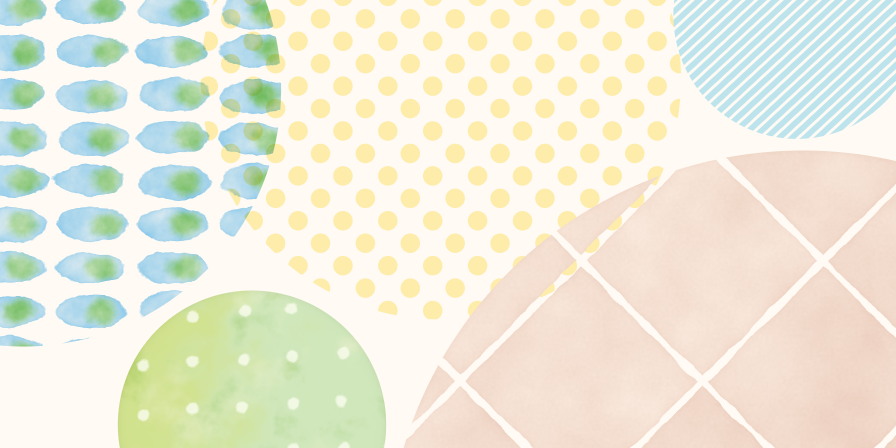
This background is drawn by a WebGL 2 fragment shader. Its source:

```glsl
#version 300 es
precision highp float;
// Cream background with five patterned watercolor discs: dabs, dots, stripes, speckles and tiles.
uniform vec2 u_resolution;
out vec4 outColor;

vec2 hash2(vec2 p) {
  vec3 h = fract(p.xyx * vec3(0.1031, 0.103, 0.0973));
  h += dot(h, h.yzx + 33.33);
  return fract((h.xx + h.yz) * h.zy);
}

float corner(vec2 cell, vec2 f, vec2 o) {
  return dot(hash2(cell + o) * 2.0 - 1.0, f - o);
}

// Gradient noise, roughly -0.7 to 0.7
float gradientNoise(vec2 p) {
  vec2 cell = floor(p), f = p - cell;
  vec2 w = f * f * f * (f * (f * 6.0 - 15.0) + 10.0);
  float low = mix(corner(cell, f, vec2(0, 0)), corner(cell, f, vec2(1, 0)), w.x);
  float high = mix(corner(cell, f, vec2(0, 1)), corner(cell, f, vec2(1, 1)), w.x);
  return mix(low, high, w.y);
}

float fbm(vec2 p) {
  float sum = 0.0, amp = 1.0;
  for (int i = 0; i < 5; i++) {
    sum += amp * gradientNoise(p);
    p = mat2(1.6, 1.2, -1.2, 1.6) * p + 17.3;
    amp *= 0.55;
  }
  return sum;
}

// Antialiased coverage of a signed distance
float fill(float d) {
  return clamp(0.5 - d * u_resolution.y, 0.0, 1.0);
}

// Pigment gathered just inside an edge
float edgePigment(float d, float sharpness) {
  return exp(min(d, 0.0) * sharpness);
}

float disc(vec2 p, vec2 center, float radius) {
  return length(p - center) - radius;
}

// Distance to the nearest line of a repeated set
float lineDistance(float x, float period) {
  return abs(x - period * round(x / period));
}

// Rows of two-tone brush dabs
vec3 paintDabs(vec3 base, vec2 p) {
  vec2 spacing = vec2(0.1823, 0.0958);
  vec2 grid = (p - vec2(0.205, 0.979)) / spacing;
  vec2 id = round(grid);
  vec2 rnd = hash2(id + 41.0);
  vec2 q = (grid - id) * spacing - (rnd - 0.5) * vec2(0.006, 0.008);
  float rough = fbm(p * 24.0);
  vec2 size = vec2(0.079, 0.034 + 0.006 * rnd.x);
  float d = (length(q / size) - 1.0 + 0.17 * rough) * 0.037;
  float greenSpot = length((q - vec2(0.02 + 0.022 * rnd.y, 0.0)) / vec2(0.042, 0.033));
  float green = 1.0 - smoothstep(0.4, 1.15, greenSpot + 0.3 * rough);
  vec3 paint = mix(vec3(0.6, 0.81, 0.92), vec3(0.52, 0.77, 0.46), green);
  float wash = 0.7 + 0.5 * fbm(p * 13.0 + 7.0) + 0.15 * green + 0.3 * edgePigment(d, 350.0);
  float mask = fill(d) * fill(disc(p, vec2(0.052, 0.802), 0.5755));
  return mix(base, paint, mask * clamp(wash, 0.3, 1.2));
}

// Staggered polka dots, multiplied over what lies below
vec3 paintDots(vec3 base, vec2 p) {
  vec2 q = p - vec2(0.7154, 0.5573);
  vec2 even = q - 0.1002 * round(q / 0.1002);
  vec2 odd = q - 0.0501;
  odd -= 0.1002 * round(odd / 0.1002);
  float d = min(length(even), length(odd)) - 0.0217;
  float mask = fill(d) * fill(disc(p, vec2(0.984, 0.823), 0.536));
  return base * mix(vec3(1), vec3(0.995, 0.945, 0.7), mask);
}

// Fine diagonal stripes
vec3 paintStripes(vec3 base, vec2 p) {
  float d = lineDistance(dot(p, vec2(-0.68, 0.733)), 0.0193) - 0.0064;
  float mask = fill(d) * fill(disc(p, vec2(1.779, 0.966), 0.276));
  return mix(base, vec3(0.74, 0.895, 0.925), mask);
}

// Green wash with pale speckles on a sheared grid
vec3 paintSpeckles(vec3 base, vec2 p) {
  vec2 center = vec2(0.5625, 0.052);
  float cloud = fbm(p * 9.0 + 3.0);
  float rim = disc(p, center, 0.2995);
  float side = smoothstep(-0.25, 0.1, p.x - center.x + 0.2 * cloud);
  vec3 paint = mix(vec3(0.82, 0.885, 0.56), vec3(0.815, 0.905, 0.735), side);
  float bloom = smoothstep(0.0, 0.7, fbm(p * 6.0 + 11.0));
  paint = mix(paint, vec3(0.92, 0.94, 0.8), 0.7 * bloom);
  paint -= vec3(0.1, 0.06, 0.16) * smoothstep(0.1, 0.8, cloud);
  paint -= 0.035 * edgePigment(rim, 150.0);
  vec2 q = p - vec2(0.544, 0.198);
  q.y -= 0.07 * q.x;
  vec2 spacing = vec2(0.11, 0.1055);
  vec2 id = round(q / spacing);
  q -= id * spacing + (hash2(id + 9.0) - 0.5) * 0.009;
  float speckle = length(q) - 0.0125 + 0.004 * fbm(p * 50.0);
  paint = mix(paint, vec3(0.97, 0.985, 0.92), 0.85 * (1.0 - smoothstep(-0.003, 0.004, speckle)));
  return mix(base, paint, fill(rim));
}

// Blush tiles parted by ragged diagonal gaps
vec3 paintTiles(vec3 base, vec2 p) {
  vec2 diagonal = vec2(p.x - p.y - 0.878, p.x + p.y - 1.716);
  float seam = 0.707 * min(lineDistance(diagonal.x, 0.542), lineDistance(diagonal.y, 0.539));
  float gap = 0.008 + 0.006 * fbm(p * 14.0) - seam;
  float rim = disc(p, vec2(1.792, -0.266), 0.93);
  vec2 tile = floor(diagonal / 0.5405);
  float cloud = fbm(p * 5.0 + tile * 5.0);
  float depth = 0.22 + 0.45 * cloud + 0.2 * (hash2(tile + 20.0).x - 0.5);
  depth += 0.25 * smoothstep(1.3, 2.0, p.x - 0.5 * p.y) + 0.25 * edgePigment(max(gap, rim), 150.0);
  vec3 paint = mix(vec3(0.972, 0.905, 0.855), vec3(0.915, 0.79, 0.725), clamp(depth, 0.0, 1.0));
  paint += 0.015 * gradientNoise(p * 130.0);
  return mix(base, paint, fill(max(gap, rim)));
}

void main() {
  vec2 p = gl_FragCoord.xy / u_resolution.y;
  vec3 color = vec3(1.0, 0.98, 0.952);
  color = paintDabs(color, p);
  color = paintDots(color, p);
  color = paintStripes(color, p);
  color = paintSpeckles(color, p);
  color = paintTiles(color, p);
  outColor = vec4(color, 1.0);
}
```
